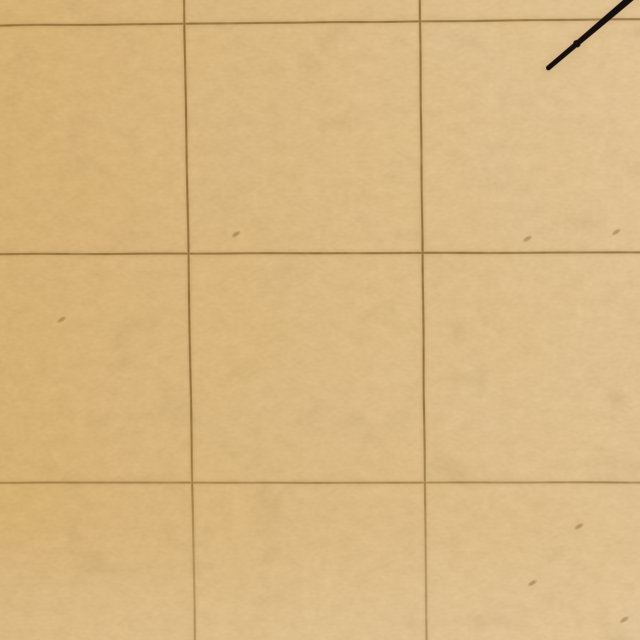
A three.js fragment shader for this texture:

```glsl
varying vec2 vUv;

const vec3 AMBER = vec3(0.832, 0.688, 0.450);
const vec3 PALE = vec3(0.882, 0.768, 0.592);
const vec3 GROOVE = vec3(0.50, 0.37, 0.17);
const vec3 STAIN = vec3(0.70, 0.59, 0.40);
const vec3 ROD = vec3(0.085, 0.060, 0.050);
const vec2 GRID_ORIGIN = vec2(0.3045, 0.246);
const vec2 GRID_PITCH = vec2(0.362, 0.357);

vec2 hash2(vec2 p) {
  p = vec2(dot(p, vec2(127.1, 311.7)), dot(p, vec2(269.5, 183.3)));
  return fract(sin(p) * 43758.55);
}

float gradientNoise(vec2 p) {
  vec2 i = floor(p), f = fract(p);
  vec2 w = f * f * f * (f * (f * 6.0 - 15.0) + 10.0);
  vec2 e = vec2(1.0, 0.0);
  float a = dot(hash2(i) * 2.0 - 1.0, f);
  float b = dot(hash2(i + e.xy) * 2.0 - 1.0, f - e.xy);
  float c = dot(hash2(i + e.yx) * 2.0 - 1.0, f - e.yx);
  float d = dot(hash2(i + e.xx) * 2.0 - 1.0, f - e.xx);
  return mix(mix(a, b, w.x), mix(c, d, w.x), w.y);
}

float fbm(vec2 p, int octaves) {
  float sum = 0.0, amplitude = 0.5;
  for (int i = 0; i < 5; i++) {
    if (i >= octaves) break;
    sum += amplitude * gradientNoise(p);
    p = p * 2.03 + 17.3;
    amplitude *= 0.5;
  }
  return sum;
}

float stroke(float dist, float halfWidth, float blur) {
  return 1.0 - smoothstep(halfWidth - blur, halfWidth + blur, abs(dist));
}

float segmentDistance(vec2 p, vec2 a, vec2 b) {
  vec2 pa = p - a, ba = b - a;
  return length(pa - ba * clamp(dot(pa, ba) / dot(ba, ba), 0.0, 1.0));
}

// Thin dark core with a soft halo, worn along its length
float groove(float dist, float along, float seed) {
  float wobble = 0.0012 * gradientNoise(vec2(along * 9.0, seed));
  float wear = 0.85 + 0.45 * fbm(vec2(along * 35.0, seed + 4.0), 3);
  float core = stroke(dist + wobble, 0.0016, 0.0012);
  float halo = exp(-pow((dist + wobble) / 0.0045, 2.0));
  return clamp((0.72 * core + 0.18 * halo) * wear, 0.0, 1.0);
}

// Slightly leaning joints between the square panels
float joints(vec2 uv) {
  float ink = 0.0;
  for (int i = 0; i < 3; i++) {
    float k = float(i);
    float x = GRID_ORIGIN.x + GRID_PITCH.x * k - (0.0170 - 0.0065 * k) * uv.y;
    float y = GRID_ORIGIN.y + GRID_PITCH.y * k + 0.0025 * k * k * uv.x;
    float fade = mix(0.58, 1.0, smoothstep(0.08, 0.42, uv.y));
    float vertical = fade * groove(uv.x - x, uv.y, 2.7 + k * 5.3);
    float horizontal = mix(0.70, 0.95, min(k, 1.0)) * groove(uv.y - y, uv.x, 31.4 + k * 5.3);
    ink = max(ink, max(vertical, horizontal));
  }
  return ink;
}

// Sparse slanted specks, at most one per cell
float flecks(vec2 uv, float cells, float density) {
  vec2 id = floor(uv * cells);
  vec2 rnd = hash2(id + 3.7);
  vec2 p = fract(uv * cells) - 0.3 - 0.4 * rnd;
  p = vec2(p.x * 0.85 + p.y * 0.53, p.y * 0.85 - p.x * 0.53);
  float speck = 1.0 - smoothstep(0.03, 0.11, length(p * vec2(0.7, 1.6)));
  return speck * step(hash2(id + 41.0).x, density);
}

vec3 paperColor(vec2 uv) {
  // Light rises to the right and along the bottom edge
  float light = 0.06 + 0.72 * uv.x + 0.12 * uv.y * uv.x;
  light += 0.42 * (1.0 - smoothstep(0.0, 0.21, uv.y)) * (1.0 - 0.55 * uv.x);
  light += 0.14 * fbm(uv * 4.0, 3);
  vec3 color = mix(AMBER, PALE, clamp(light, 0.0, 1.0));

  // Cloudy mottling, fibres and grain
  float cloud = smoothstep(0.05, 0.35, fbm(uv * 13.0 + 8.0, 4));
  color = mix(color, STAIN, 0.20 * cloud);
  color += 0.045 * fbm(uv * vec2(36.0, 50.0), 4);
  color += 0.022 * gradientNoise(uv * vec2(110.0, 180.0));
  color.b += 0.025 * fbm(uv * 7.0 + 23.0, 2);
  return color;
}

void main() {
  vec3 color = paperColor(vUv);
  color = mix(color, GROOVE, 0.42 * flecks(vUv, 15.0, 0.035));
  color = mix(color, GROOVE, joints(vUv));

  // Dark rod entering at the upper right, with a small knot
  vec2 tip = vec2(0.857, 0.894), end = vec2(1.010, 1.024);
  float rod = segmentDistance(vUv, tip, end);
  float knot = length(vUv - mix(tip, end, 0.29));
  float thickness = 0.0038 + 0.0016 * smoothstep(0.0, 0.15, vUv.x - tip.x);
  float shape = max(stroke(rod, thickness, 0.0013), stroke(knot, 0.0058, 0.0014));
  color = mix(color, STAIN, 0.35 * exp(-rod * 130.0));
  color = mix(color, ROD, shape);

  gl_FragColor = vec4(color, 1.0);
}
```
